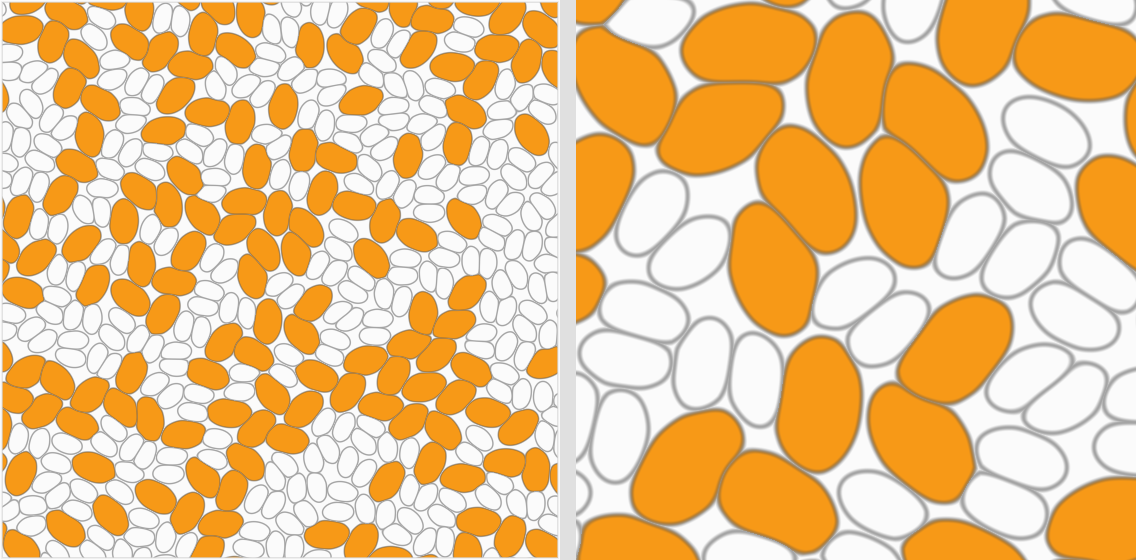
Left: the whole. Right: its middle third, enlarged.
A WebGL 1 fragment shader for this pattern:

```glsl
precision highp float;
// Draws a dense random packing of large orange and small white ellipses with thin grey outlines.

uniform vec2 u_resolution;

const float CELLS = 16.4;     // grid cells across the canvas
const float ROUNDNESS = 2.34; // (a*a + b*b) / (a*a - b*b) of every ellipse

float hash(vec2 p) {
  return fract(sin(dot(p, vec2(127.1, 311.7))) * 43758.5453);
}

// Solves S * w = d for the shape matrix S = [m + q.x, q.y; q.y, m - q.x].
vec2 solveShape(float m, vec2 q, vec2 d) {
  return vec2((m - q.x) * d.x - q.y * d.y, (m + q.x) * d.y - q.y * d.x) / (m * m - dot(q, q));
}

float smoothMax(float a, float b, float k) {
  float h = max(k - abs(a - b), 0.0) / k;
  return max(a, b) + h * h * k * 0.25;
}

void main() {
  vec2 uv = gl_FragCoord.xy / u_resolution;
  vec2 p = mat2(0.92, 0.39, -0.39, 0.92) * (gl_FragCoord.xy / u_resolution.y) * CELLS + 23.0;
  vec2 base = floor(p - 0.5) - 1.0;

  // A grain is its centre (xy) and a vector at twice its angle, as long as its size (zw).
  // Each cell holds one large grain or a pair of small ones, turned crosswise to its neighbours.
  vec4 grains[32];
  for (int y = 0; y < 4; y++) {
    for (int x = 0; x < 4; x++) {
      vec2 id = base + vec2(float(x), float(y));
      bool large = hash(id + 7.3) < 0.5;
      float quarter = mod(id.x + id.y, 2.0) + (large ? 0.0 : 1.0);
      float angle = 1.5708 * quarter + 1.3 * (hash(id + 31.7) - 0.5);
      vec2 center = id + 0.5 + 0.22 * (vec2(hash(id + 3.1), hash(id + 57.9)) - 0.5);
      vec2 side = large ? vec2(0.0) : 0.29 * vec2(-sin(angle), cos(angle));
      float twist = 1.6 * (hash(id + 91.3) - 0.5);
      float size = large ? 0.135 : 0.0633;
      vec2 unused = vec2(large ? 1000.0 : 0.0);
      grains[2 * (4 * y + x)] = vec4(center - side, size * cos(2.0 * angle), size * sin(2.0 * angle));
      angle += 0.5 * twist;
      grains[2 * (4 * y + x) + 1] = vec4(center + side + unused, size * cos(2.0 * angle), size * sin(2.0 * angle));
    }
  }

  float nearest = 9.0, second = 9.0, orange = 0.0;
  for (int y = 0; y < 2; y++) {
    for (int x = 0; x < 2; x++) {
      for (int k = 0; k < 2; k++) {
        vec4 g = grains[2 * (4 * (y + 1) + x + 1) + k];
        vec2 d = p - g.xy;
        if (dot(d, d) > 1.5) continue;

        // Push and turn the grain away from those it overlaps.
        float size = length(g.zw);
        vec2 push = vec2(0.0);
        float turn = 0.0;
        for (int ny = 0; ny < 3; ny++) {
          for (int nx = 0; nx < 3; nx++) {
            for (int nk = 0; nk < 2; nk++) {
              vec4 n = grains[2 * (4 * (y + ny) + x + nx) + nk];
              vec2 apart = g.xy - n.xy;
              if (dot(apart, apart) > 1.9) continue;
              vec2 w = solveShape(ROUNDNESS * (size + length(n.zw)), g.zw + n.zw, apart);
              float gap = dot(apart, w);
              if (gap > 0.0001 && gap < 2.1) {
                float ww = dot(w, w);
                vec2 normal = vec2(w.x * w.x - w.y * w.y, 2.0 * w.x * w.y) / ww;
                push += 0.48 * w * gap / ww * (sqrt(2.1 / gap) - 1.0);
                turn -= 0.2 * (2.1 - gap) * (g.z * normal.y - g.w * normal.x) / size;
              }
            }
          }
        }
        float c = cos(2.0 * turn), s = sin(2.0 * turn);

        // Distance to the ellipse, ranked among the two nearest
        d -= push;
        vec2 w = solveShape(ROUNDNESS * size, mat2(c, s, -s, c) * g.zw, d);
        float rho = sqrt(max(dot(d, w), 0.0));
        float dist = (rho - 1.0) * (rho + 0.00001) / (length(w) + 0.00001) / CELLS;
        second = min(second, max(nearest, dist));
        if (dist < nearest) {
          nearest = dist;
          orange = size > 0.1 ? 1.0 : 0.0;
        }
      }
    }
  }
  float shape = smoothMax(nearest, 0.5 * (nearest - second), 0.004);

  // Fill, outline and pale frame
  float soft = max(0.0012, 0.6 / u_resolution.y);
  vec3 paper = vec3(0.985);
  vec3 color = mix(paper, vec3(0.97, 0.6, 0.09), orange * (1.0 - smoothstep(-soft, soft, shape)));
  color = mix(color, vec3(0.3), 0.5 * (1.0 - smoothstep(0.0, 2.1 * soft, abs(shape))));
  vec2 border = min(uv, 1.0 - uv);
  float edge = min(border.x, border.y) - 0.004;
  color = mix(paper, color, smoothstep(-soft, soft, edge));
  color = mix(color, vec3(0.8), 0.6 * (1.0 - smoothstep(0.0, 2.0 * soft, abs(edge))));
  gl_FragColor = vec4(color, 1.0);
}
```
